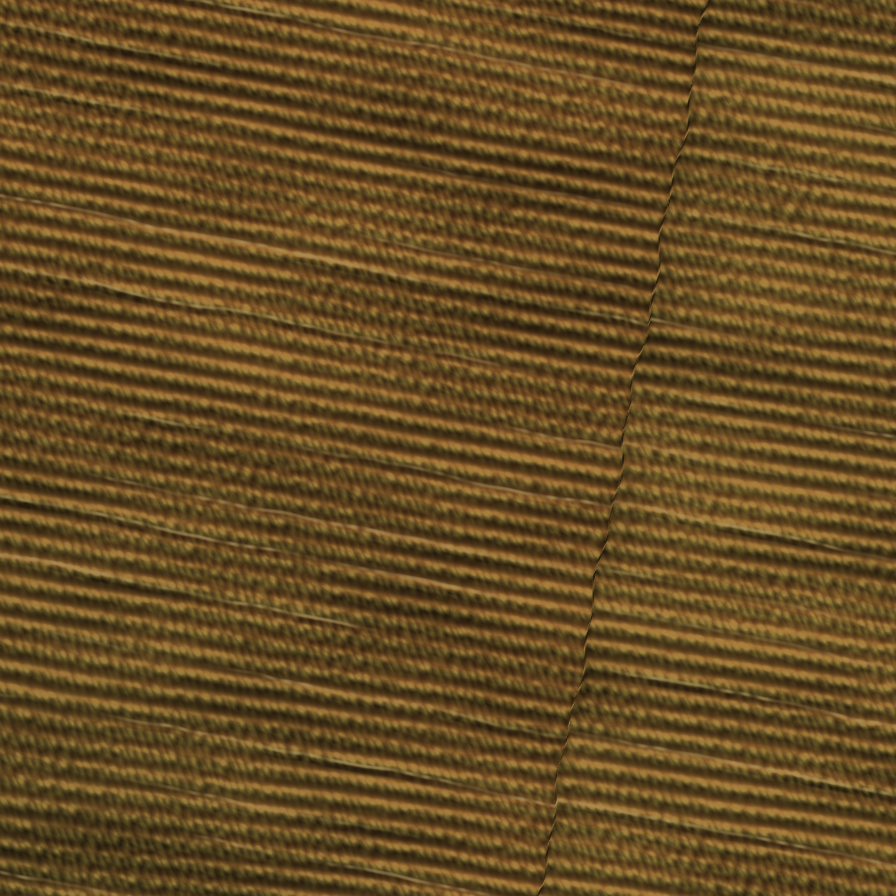
This texture is drawn by a Shadertoy shader. Its source:

```glsl
// Fine amber and olive striations sloping down to the right, broken by a slanted seam.
// A bent stripe phase carries the bands; layered sines vary their contrast, cellular
// noise adds beaded grain, and jittered rows place thin pale streaks.

vec2 hash2(vec2 p) {
    vec3 q = fract(p.xyx * vec3(0.1031, 0.1030, 0.0973));
    q += dot(q, q.yzx + 33.33);
    return fract((q.xx + q.yz) * q.zy);
}

// Smooth drifting field from layered, warped sines, about -1 to 1
float drift(vec2 p) {
    float sum = 0.0, amp = 0.5;
    for (int i = 0; i < 4; i++) {
        p = mat2(0.8, -0.6, 0.6, 0.8) * p * 1.6 + 1.7;
        sum += amp * sin(p.x + 1.3 * sin(p.y));
        amp *= 0.7;
    }
    return sum;
}

// Distance to the nearest jittered cell point
float cellular(vec2 p) {
    vec2 cell = floor(p);
    float nearest = 2.0;
    for (int y = -1; y <= 1; y++)
        for (int x = -1; x <= 1; x++) {
            vec2 c = cell + vec2(x, y);
            nearest = min(nearest, length(c + 0.15 + 0.7 * hash2(c) - p));
        }
    return nearest;
}

void mainImage(out vec4 fragColor, in vec2 fragCoord) {
    vec2 uv = fragCoord / iResolution.xy;

    // Slanted seam: the right side is shifted by half a stripe
    float seam = uv.x - 0.60 - 0.19 * uv.y - 0.003 * sin(uv.y * 31.0) - 0.002 * sin(uv.y * 83.0);
    float side = smoothstep(-0.002, 0.002, seam);

    // Height across the stripes, flattening toward the lower left
    float across = uv.y + 0.175 * uv.x + 0.03 * exp(-12.0 * dot(uv, uv));
    across += 0.0012 * drift(uv * vec2(7.0, 12.0)) - side * (0.0114 + 0.025 * seam);
    float phase = 6.2832 * 44.0 * across;

    // Patches of contrast and brightness, stretched along the stripes
    vec2 patchPos = vec2(uv.x * 6.0, across * 17.0) + side * vec2(4.0, 2.3);
    float contrast = smoothstep(-0.9, 0.9, drift(patchPos));
    float glow = drift(patchPos * 0.8 + 9.0);

    // Beaded grain, lit from the upper left
    vec2 grainPos = vec2(uv.x * 105.0 + across * 45.0, across * 88.0);
    float bead = cellular(grainPos);
    float relief = cellular(grainPos + vec2(0.35, -0.4)) - bead;
    float wave = cos(phase + 0.5 * relief);
    float tone = 0.98 + mix(0.20, 0.46, contrast) * wave + 0.09 * cos(2.0 * phase);
    tone += mix(0.50, 0.22, contrast) * relief + 0.35 * (0.45 - bead) * (0.6 + 0.4 * wave);
    tone += 0.13 * glow + 0.05 * side;

    // Thin pale streaks with a dark lower edge, a little steeper than the stripes
    float slope = uv.y + 0.2 * uv.x - 0.008 * side + 0.0025 * drift(uv * vec2(14.0, 5.0));
    float row = floor(slope * 15.0);
    vec2 jitter = hash2(vec2(row, 7.0));
    float offset = slope - (row + 0.25 + 0.5 * jitter.x) / 15.0;
    float presence = smoothstep(-0.5, 0.7, drift(vec2(uv.x * 5.0 + row * 3.1, row)) + jitter.y - 0.4);
    presence *= 0.65 + 0.35 * sin(uv.x * 160.0 + 4.0 * sin(uv.x * 47.0 + row));
    float streak = presence * (1.0 - smoothstep(0.0004, 0.0030, abs(offset)));
    float shadow = presence * (1.0 - smoothstep(0.001, 0.005, abs(offset + 0.006)));
    float halo = presence * exp(-offset * offset * 9000.0);
    tone += 0.18 * halo - 0.32 * shadow;

    // Dark crease along the seam
    tone -= 0.14 * exp(-seam * seam * 60000.0) + 0.10 * side * exp(-seam * 45.0);
    tone = clamp(tone, 0.38, 1.65);

    // Olive lies on one flank of each stripe, amber on the other
    float corner = exp(-5.0 * dot(uv, uv));
    float olive = 0.45 + 0.38 * cos(phase + 1.7) + 0.5 * relief + 0.15 * side + 0.35 * corner;
    vec3 color = mix(vec3(0.43, 0.275, 0.125), vec3(0.37, 0.31, 0.14), clamp(olive, 0.0, 1.0));
    color *= tone * (1.0 - 0.12 * corner);
    color = mix(color, vec3(0.67, 0.51, 0.26), 0.5 * smoothstep(1.15, 1.65, tone));
    color = mix(color, vec3(0.66, 0.58, 0.38), 0.65 * streak);
    fragColor = vec4(color, 1.0);
}
```
